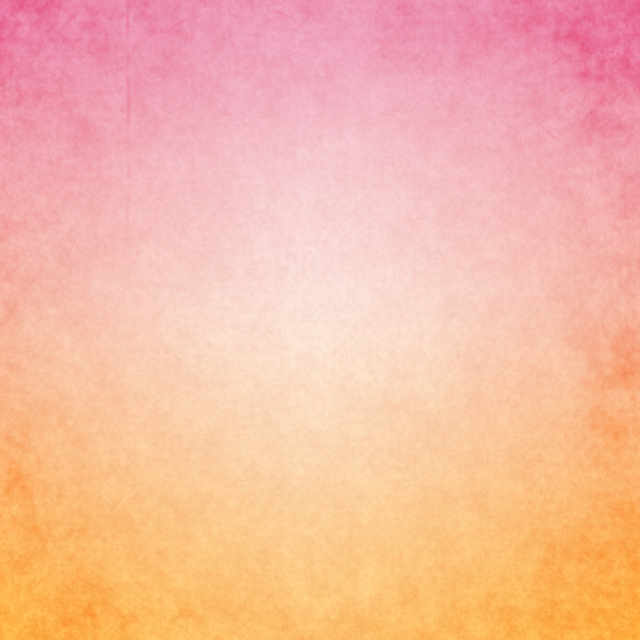
This background is drawn by a three.js fragment shader. Its source:

```glsl
varying vec2 vUv;

float hash(vec2 p) {
  return fract(sin(dot(p, vec2(127.1, 311.7))) * 43758.5453);
}

float noise(vec2 p) {
  vec2 cell = floor(p);
  vec2 f = fract(p);
  f = f * f * (3.0 - 2.0 * f);
  float low = mix(hash(cell), hash(cell + vec2(1.0, 0.0)), f.x);
  float high = mix(hash(cell + vec2(0.0, 1.0)), hash(cell + vec2(1.0)), f.x);
  return mix(low, high, f.y);
}

float fbm(vec2 p) {
  float sum = 0.0;
  float gain = 0.5;
  for (int i = 0; i < 5; i++) {
    sum += gain * noise(p);
    p = mat2(1.6, 1.2, -1.2, 1.6) * p + 7.3;
    gain *= 0.5;
  }
  return sum;
}

// Five evenly spaced colour stops from bottom to top, softly joined
vec3 ramp(float y, vec3 c0, vec3 c1, vec3 c2, vec3 c3, vec3 c4) {
  float t = y * 4.0;
  vec3 color = mix(c0, c1, smoothstep(-0.25, 1.25, t));
  color = mix(color, c2, smoothstep(0.75, 2.25, t));
  color = mix(color, c3, smoothstep(1.75, 3.25, t));
  return mix(color, c4, smoothstep(2.75, 4.2, t));
}

float blob(vec2 p, vec2 center, vec2 radius) {
  vec2 d = (p - center) / radius;
  return exp(-dot(d, d));
}

float segmentDistance(vec2 p, vec2 a, vec2 b) {
  vec2 ab = b - a;
  float t = clamp(dot(p - a, ab) / dot(ab, ab), 0.0, 1.0);
  return length(p - a - ab * t);
}

// Scattered hairlines, bent and broken up by noise
float scratches(vec2 p, float width) {
  float sum = 0.0;
  vec2 bent = p + 0.02 * (vec2(noise(p * 24.0), noise(p * 24.0 + 9.0)) - 0.5);
  for (int i = 0; i < 44; i++) {
    float id = float(i);
    vec2 start = vec2(hash(vec2(id, 1.0)), 1.0 - 0.95 * pow(hash(vec2(id, 2.0)), 1.6));
    float angle = 6.2832 * hash(vec2(id, 3.0));
    float reach = mix(0.02, 0.11, hash(vec2(id, 4.0)));
    vec2 end = start + reach * vec2(cos(angle), sin(angle));
    float d = segmentDistance(bent, start, end);
    sum += (1.0 - smoothstep(0.0, width, d)) * hash(vec2(id, 5.0));
  }
  return sum * smoothstep(0.25, 0.65, noise(p * 70.0));
}

void main() {
  vec2 p = vUv;
  vec2 turned = mat2(0.8, 0.6, -0.6, 0.8) * p;
  float cloud = fbm(p * 5.0) - 0.48;
  float mottle = fbm(turned * 24.0) - 0.48;
  float fibre = fbm(turned * 85.0 + 3.0) - 0.48;
  float grain = noise(turned * 210.0) + 0.8 * noise(p.yx * 290.0 + 4.0) - 0.9;

  // Vertical colour runs for the middle and the sides
  float y = p.y + 0.03 * cloud;
  vec3 middle = ramp(y, vec3(0.99, 0.755, 0.42), vec3(0.985, 0.83, 0.66),
    vec3(0.985, 0.9, 0.855), vec3(0.965, 0.79, 0.81), vec3(0.93, 0.59, 0.71));
  vec3 side = ramp(y, vec3(0.99, 0.675, 0.22), vec3(0.985, 0.7, 0.43),
    vec3(0.965, 0.71, 0.62), vec3(0.945, 0.62, 0.66), vec3(0.915, 0.47, 0.63));
  float spread = abs(p.x - 0.49) * 2.0 + 0.2 * cloud;
  vec3 color = mix(middle, side, pow(clamp(spread, 0.0, 1.0), 1.35));

  // Deeper stains near the rim
  vec3 stain = mix(vec3(0.99, 0.53, 0.14), vec3(0.9, 0.3, 0.5), smoothstep(0.25, 0.8, p.y));
  float rim = smoothstep(0.3, 0.7, length(p - 0.5));
  float patches = 0.42 * blob(p, vec2(0.98, 0.93), vec2(0.09, 0.06));
  patches += 0.2 * blob(p, vec2(0.02, 0.97), vec2(0.13, 0.08));
  patches += 0.2 * blob(p, vec2(0.15, 0.035), vec2(0.09, 0.025));
  patches += 0.16 * blob(p, vec2(0.98, 0.07), vec2(0.08, 0.08));
  patches += 0.16 * blob(p, vec2(0.98, 0.4), vec2(0.06, 0.12));
  patches += 0.14 * blob(p, vec2(0.02, 0.25), vec2(0.05, 0.06));
  float wear = patches * (1.0 + 2.5 * mottle + 1.5 * fibre);
  wear += rim * (0.7 * max(mottle, 0.0) + 0.4 * max(fibre, 0.0));
  color = mix(color, stain, clamp(wear, 0.0, 0.7));

  // Hairlines and the broken crease at upper left
  float creaseX = 0.2 + 0.004 * (noise(vec2(3.0, p.y * 30.0)) - 0.5);
  float crease = 1.0 - smoothstep(0.0, 0.005, abs(p.x - creaseX));
  crease *= smoothstep(0.5, 1.0, p.y) * smoothstep(0.2, 0.8, noise(p * vec2(4.0, 45.0)));
  float lines = 0.3 * crease + 0.24 * scratches(p, 0.0036) * (0.3 + rim);
  color = mix(color, stain, clamp(lines, 0.0, 0.4));

  // Pale ragged streak near the bottom
  float streakX = 0.57 + 0.016 * (noise(vec2(1.0, p.y * 24.0)) - 0.5) + 0.06 * (p.y - 0.1);
  float streak = 1.0 - smoothstep(0.006, 0.022, abs(p.x - streakX) + 0.02 * mottle);
  streak *= smoothstep(0.0, 0.08, p.y) * (1.0 - smoothstep(0.1, 0.22, p.y));
  color = mix(color, vec3(1.0, 0.86, 0.6), 0.32 * streak);

  // Paper fibre, stronger in the green and blue channels
  float edgeGain = 0.75 + 0.5 * rim;
  color += vec3(0.014, 0.042, 0.046) * grain * edgeGain;
  color -= vec3(0.015, 0.07, 0.07) * (mottle + fibre) * edgeGain;
  gl_FragColor = vec4(clamp(color, 0.0, 1.0), 1.0);
}
```
